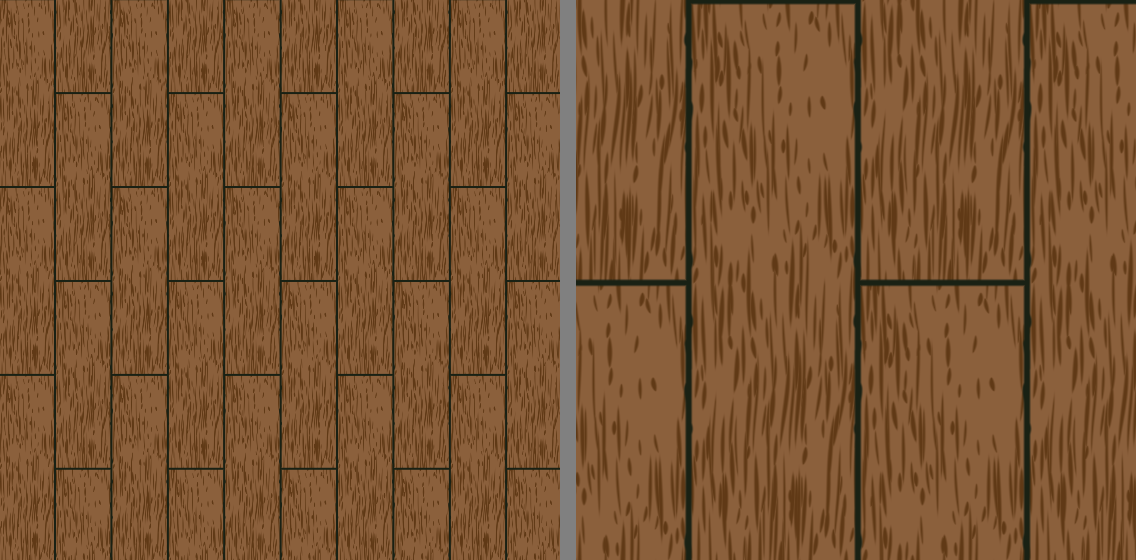
Left: the whole. Right: its middle third, enlarged.
This texture is drawn by a three.js fragment shader. Its source:

```glsl
// Upright wooden planks in staggered columns, parted by thin dark seams.
// Every plank repeats one grain: tapered strokes scattered over a jittered
// grid, bent by a gentle sway and thinned out around a bare patch.

varying vec2 vUv;

const vec2 PLANK = vec2(0.1007, 0.3353);    // plank size, in canvas units
const vec2 ORIGIN = vec2(-0.0024, -0.0013); // first seams, from the upper left
const vec2 GRID = vec2(28.0, 10.0);         // grain cells per plank
const float SEAM_HALF = 0.0018;
const float SOFT = 0.0018;                  // width of a smoothed edge

const vec3 WOOD = vec3(0.545, 0.375, 0.235);
const vec3 GRAIN = vec3(0.375, 0.225, 0.085);
const vec3 SEAM = vec3(0.10, 0.13, 0.08);

float hash(vec2 p) {
  vec3 q = fract(p.xyx * vec3(0.1031, 0.1030, 0.0973));
  q += dot(q, q.yzx + 33.33);
  return fract((q.x + q.y) * q.z);
}

float noise(float x, float seed) {
  float cell = floor(x);
  float f = fract(x);
  return mix(hash(vec2(cell, seed)), hash(vec2(cell + 1.0, seed)),
             f * f * (3.0 - 2.0 * f));
}

// Coverage of a shape from its signed distance
float cover(float d) {
  return 1.0 - smoothstep(-0.5 * SOFT, 0.5 * SOFT, d);
}

// Upright stroke with pointed ends, leaning and slightly curved
float stroke(vec2 p, float halfLength, float halfWidth, float lean) {
  float t = p.y / halfLength;
  float spine = lean * (t + 0.5 * t * t);
  float d = abs(p.x - spine) - halfWidth * (1.0 - t * t);
  return cover(d) * (1.0 - smoothstep(0.75, 1.05, abs(t)));
}

// Shift that makes neighbouring strokes wander together
float sway(vec2 p, vec2 size) {
  vec2 uv = p / size;
  float wave = 0.0022 * (noise(uv.y * 9.0, 4.0) - 0.5);
  float cornerSlant = 0.009 * smoothstep(0.6, 1.1, uv.y) * uv.x;
  return wave + cornerSlant;
}

// Grain coverage at p, measured from the upper left of the plank
float grain(vec2 p, vec2 size, vec2 grid) {
  vec2 cellSize = size / grid;
  p.x += sway(p, size);
  vec2 home = floor(p / cellSize);
  float ink = 0.0;
  for (int j = -1; j <= 1; j++) {
    for (int i = -1; i <= 1; i++) {
      vec2 id = home + vec2(float(i), float(j));
      vec2 jitter = vec2(hash(id + 11.3), hash(id + 47.9));
      vec2 center = (id + jitter) * cellSize;
      vec2 uv = center / size;

      // Bare patch at the upper right, long fibres along the lower end
      float bare = 1.0 - smoothstep(0.5, 1.1,
                   length((uv - vec2(0.78, 0.17)) / vec2(0.22, 0.2)));
      float fibre = smoothstep(0.6, 0.95, uv.y);

      float pick = hash(id + 83.1);
      float reach = mix(pick * pick, pick, 0.6 * fibre) * (1.0 - 0.8 * bare);
      float halfLength = mix(0.0045, 0.032, reach);
      float halfWidth = mix(0.0006, 0.0015, hash(id + 131.7));
      float lean = 0.0022 * (hash(id + 171.3) - 0.5);
      float present = step(hash(id + 211.9), mix(0.88, 0.4, bare));
      ink = max(ink, present * stroke(p - center, halfLength, halfWidth, lean));
    }
  }
  return ink;
}

// Seam coverage along the plank border, with small nicks on the long sides
float seam(vec2 p, vec2 size, float halfWidth) {
  vec2 edge = min(p, size - p);
  float nick = 0.0009 * smoothstep(0.7, 1.0, noise(p.y * 110.0, 19.0));
  return cover(min(edge.x - nick, edge.y) - halfWidth);
}

void main() {
  // Odd columns slide down by half a plank
  vec2 board = (vec2(vUv.x, 1.0 - vUv.y) - ORIGIN) / PLANK;
  board.y -= 0.5 * mod(floor(board.x), 2.0);
  vec2 p = fract(board) * PLANK;

  vec3 color = mix(WOOD, GRAIN, grain(p, PLANK, GRID));
  color = mix(color, SEAM, seam(p, PLANK, SEAM_HALF));
  gl_FragColor = vec4(color, 1.0);
}
```
